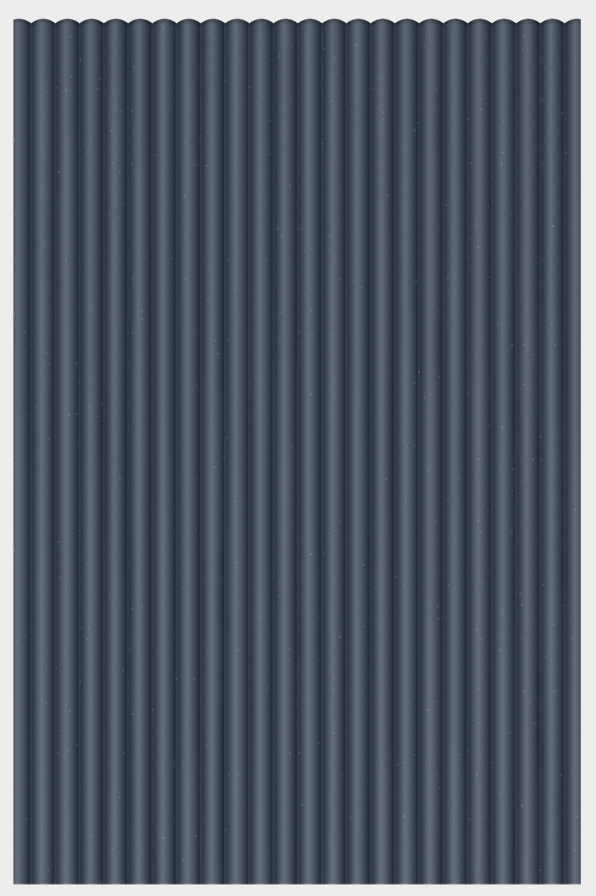
A Shadertoy shader for this texture:

```glsl
// A dark slate ribbed wall panel standing on a pale ground.
// One rib profile repeats across by fract(); its lit crown, shaded flank and
// fillet line are ramps in rib units, with faint streaks and cellular dust.

#define RIB_PITCH 0.04069               // rib width, as a share of the canvas
#define FIRST_GROOVE 0.0522             // centre of the first whole groove
#define PANEL_MIN vec2(0.0225, 0.0130)  // lower left corner
#define PANEL_MAX vec2(0.9745, 0.9790)  // upper right corner
#define SCALLOP 0.0050                  // depth of the notches along the top
#define CROWN 0.43                      // brightest place across a rib
#define GROUND vec3(0.930, 0.930, 0.928)
#define GROOVE_COLOR vec3(0.148, 0.178, 0.238)
#define CROWN_COLOR vec3(0.375, 0.415, 0.465)
#define DUST_CELLS 85.0                 // dust cells per canvas height
#define DUST_SHARE 0.12                 // share of cells that hold a speck

float hash(vec2 p) {
    vec3 q = fract(p.xyx * 0.1031);
    q += dot(q, q.yzx + 33.33);
    return fract((q.x + q.y) * q.z);
}

// Light across one rib: t runs from one groove (0) to the next (1).
float ribLight(float t, float blur) {
    float ramp = clamp(min(t / CROWN, (0.95 - t) / (0.95 - CROWN)), 0.0, 1.0);
    float light = mix(ramp, smoothstep(0.0, 1.0, ramp), 0.4);
    float fromGroove = abs(fract(t + 0.5) - 0.5);
    float fillet = 1.0 - smoothstep(0.02, 0.05 + blur, fromGroove);
    float crease = 1.0 - smoothstep(0.0, 0.04 + blur, abs(t - 0.91));
    return light + 0.22 * fillet - 0.10 * crease;
}

// Sparse round specks, one at most in each cell.
float dust(vec2 p) {
    vec2 cell = floor(p);
    vec2 centre = 0.25 + 0.5 * vec2(hash(cell + 3.1), hash(cell + 17.7));
    float present = step(1.0 - DUST_SHARE, hash(cell + 41.3));
    float radius = mix(0.06, 0.16, hash(cell + 59.9));
    return present * (1.0 - smoothstep(0.3 * radius, radius, length(p - cell - centre)));
}

// Coverage of the interval [low, high], softened over one pixel.
float inside(float x, float low, float high, float pixel) {
    return clamp((x - low) / pixel + 0.5, 0.0, 1.0)
         * clamp((high - x) / pixel + 0.5, 0.0, 1.0);
}

void mainImage(out vec4 fragColor, in vec2 fragCoord) {
    vec2 pixel = 1.0 / iResolution.xy;
    vec2 uv = fragCoord * pixel;
    vec2 p = fragCoord / iResolution.y;

    // Rib coordinates
    float ribs = (uv.x - FIRST_GROOVE) / RIB_PITCH;
    float rib = floor(ribs);
    float t = ribs - rib;
    float blur = 0.5 * pixel.x / RIB_PITCH;

    // Rounded rib, slightly brighter and crisper toward the foot
    float light = ribLight(t, blur);
    light = 0.03 + light * mix(1.04, 0.92, uv.y);
    light += 0.05 * (hash(vec2(rib + 9.0, 2.0)) - 0.5);
    vec3 color = mix(GROOVE_COLOR, CROWN_COLOR, light);

    // Long faint streaks, fine grain and dust
    float streak = sin(uv.y * 9.0 + rib * 2.3) + 0.6 * sin(uv.y * 23.0 - rib * 4.1);
    color += 0.003 * streak;
    color += 0.010 * (hash(floor(p * 512.0)) - 0.5);
    color += 0.09 * dust(p * DUST_CELLS);

    // Scalloped top: full height on the crowns, notched at the grooves
    float across = 2.0 * t - 1.0;
    float top = PANEL_MAX.y - SCALLOP * across * across;
    float foot = PANEL_MIN.y;

    // Dark lip under the top edge and a thin worn edge at the foot
    color *= 1.0 - 0.22 * (1.0 - smoothstep(0.0, 0.007, top - uv.y));
    color += 0.06 * (1.0 - smoothstep(0.0, 0.003, uv.y - foot));

    // Panel on the ground
    float panel = inside(uv.x, PANEL_MIN.x, PANEL_MAX.x, pixel.x)
                * inside(uv.y, foot, top, 1.3 * pixel.y);
    fragColor = vec4(mix(GROUND, color, panel), 1.0);
}
```
